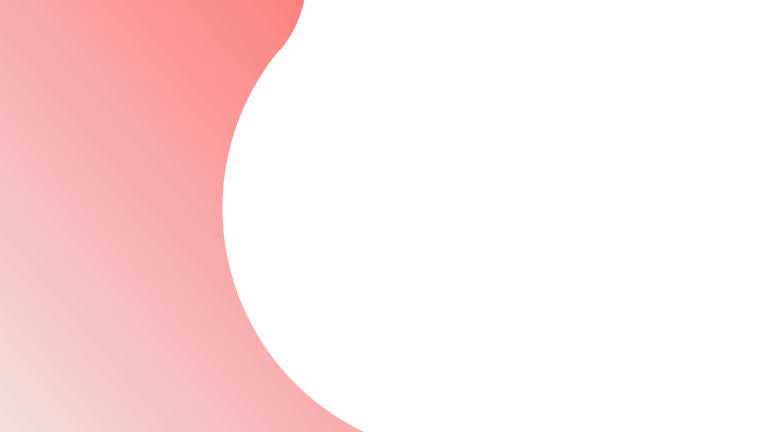
A Shadertoy shader for this background:

```glsl
// Draws a coral gradient panel with a wavy edge of two tangent arcs on white.

// Lengths are in canvas heights, origin at the lower left.
#define BAY_CENTER vec2(1.089, 0.5185)
#define BAY_RADIUS 0.574
#define BUMP_CENTER vec2(0.4438, 1.0537)
#define BUMP_RADIUS 0.266
#define PANEL_SIZE vec2(0.843, 1.0)
#define PALE_PINK vec3(0.95, 0.87, 0.87)
#define CORAL vec3(1.0, 0.47, 0.47)
#define PAPER vec3(1.0)

// Signed distance to the panel, negative inside.
float panelDistance(vec2 p) {
    // The arcs join on the line through both centers.
    vec2 axis = BAY_CENTER - BUMP_CENTER;
    vec2 q = p - BUMP_CENTER;
    bool aboveJoin = axis.x * q.y - axis.y * q.x > 0.0;

    float bump = length(q) - BUMP_RADIUS;
    // Extend the bay to the right so that only its left rim shows.
    vec2 fromBay = vec2(min(p.x - BAY_CENTER.x, 0.0), p.y - BAY_CENTER.y);
    float bay = BAY_RADIUS - length(fromBay);
    return aboveJoin ? bump : bay;
}

void mainImage(out vec4 fragColor, in vec2 fragCoord) {
    vec2 p = fragCoord / iResolution.y;
    float pixel = 1.0 / iResolution.y;

    // Gradient from the lower left corner to the upper right of the panel.
    float ramp = clamp(dot(p / PANEL_SIZE, vec2(0.5)), 0.0, 1.0);
    vec3 panelColor = mix(PALE_PINK, CORAL, ramp);

    // Smooth edge, one pixel wide.
    float coverage = clamp(0.5 - panelDistance(p) / pixel, 0.0, 1.0);
    fragColor = vec4(mix(PAPER, panelColor, coverage), 1.0);
}
```
